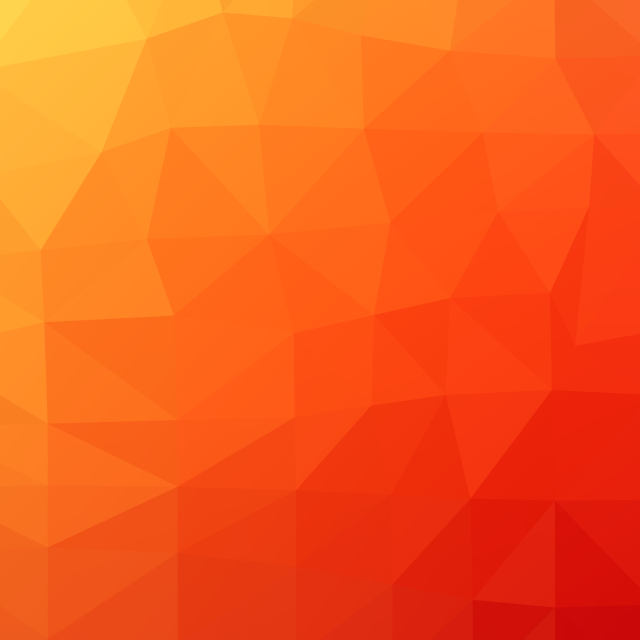
Reproduce this background procedurally as a WebGL 1 fragment shader.

```glsl
precision highp float;
// Low-poly mesh of flat facets running from gold (top left) to deep red (bottom right).
// A lattice is bent by layered sines and a few broad drifts, each cell is cut along its
// shorter diagonal, and every triangle takes its tone from a smooth 3x3 colour sheet.

uniform vec2 u_resolution;

// Lattice, measured from the top left corner
const vec2 LATTICE_ORIGIN = vec2(0.078, 0.059);
const vec2 LATTICE_PITCH = vec2(0.163, 0.143);

// Bending of the lattice
const float SLIDE_AMOUNT = 0.046;
const float SLIDE_BIAS = 0.013;
const float LIFT_AMOUNT = 0.052;
const float LIFT_BIAS = 0.016;
const float WAVE_STEP = 0.9;
const float CREST_COLUMN = 2.15;
const float CREST_BULGE = 2.15;
const float BULGE_ROW = 1.4;

// Broad drifts of the lattice, as shifts on the canvas
const vec2 CORNER_SWEEP = vec2(0.17, 0.0);
const vec2 CORNER_SAG = vec2(0.0, 0.11);
const vec2 TOP_DRIFT = vec2(-0.07, 0.0);
const vec2 CENTRE_DRIFT = vec2(-0.07, 0.0);
const vec2 LEFT_RISE = vec2(0.0, -0.08);
const vec2 RIGHT_NOTCH = vec2(-0.125, 0.083);

// Facet shading
const float INNER_GRADIENT = 0.22;
const vec3 FACET_TINT = vec3(0.016, 0.030, 0.014);

// Colour sheet
const vec3 GOLD = vec3(1.00, 0.84, 0.31);
const vec3 AMBER = vec3(1.00, 0.60, 0.17);
const vec3 CORAL = vec3(0.98, 0.40, 0.16);
const vec3 APRICOT = vec3(1.00, 0.58, 0.165);
const vec3 ORANGE = vec3(1.00, 0.335, 0.08);
const vec3 SCARLET = vec3(0.96, 0.19, 0.06);
const vec3 RUST = vec3(0.93, 0.35, 0.12);
const vec3 BRICK = vec3(0.87, 0.18, 0.07);
const vec3 CRIMSON = vec3(0.78, 0.01, 0.03);

float hash(vec2 p) {
  return fract(sin(dot(p, vec2(127.1, 311.7))) * 43758.5);
}

float cross2(vec2 a, vec2 b) {
  return a.x * b.y - a.y * b.x;
}

// Quadratic curve through three colours at t = 0, 0.5 and 1
vec3 curve(vec3 a, vec3 b, vec3 c, float t) {
  return a * (1.0 - t) * (1.0 - 2.0 * t)
       + b * 4.0 * t * (1.0 - t)
       + c * t * (2.0 * t - 1.0);
}

vec3 colourSheet(vec2 p) {
  p = clamp(p, 0.0, 1.0);
  vec3 top = curve(GOLD, AMBER, CORAL, p.x);
  vec3 middle = curve(APRICOT, ORANGE, SCARLET, p.x);
  vec3 bottom = curve(RUST, BRICK, CRIMSON, p.x);
  return curve(top, middle, bottom, p.y);
}

// Soft bell around a lattice position
float bell(vec2 id, vec2 centre, float reach) {
  vec2 offset = (id - centre) / reach;
  return exp(-dot(offset, offset));
}

// Bent position of a lattice point
vec2 latticePoint(vec2 id) {
  float rowOffset = id.y - BULGE_ROW;
  float crest = CREST_COLUMN + CREST_BULGE * exp(-rowOffset * rowOffset);
  float slide = SLIDE_BIAS + SLIDE_AMOUNT * cos(WAVE_STEP * (id.x - crest));
  float lift = cos(WAVE_STEP * (id.y - 3.0))
             * (LIFT_BIAS + LIFT_AMOUNT * cos(0.6 * id.x));
  vec2 drift = CORNER_SWEEP * bell(id, vec2(0.0, 0.2), 1.2)
             + CORNER_SAG * bell(id, vec2(-1.0, 0.3), 1.4)
             + TOP_DRIFT * bell(id, vec2(3.4, 0.3), 1.1)
             + CENTRE_DRIFT * bell(id, vec2(3.6, 3.5), 0.9)
             + LEFT_RISE * bell(id, vec2(0.5, 3.0), 0.8)
             + RIGHT_NOTCH * bell(id, vec2(6.0, 3.0), 0.6);
  return LATTICE_ORIGIN + LATTICE_PITCH * id + vec2(slide, lift) + drift;
}

// Distance to the line a-b, positive on the inner side
float edgeDistance(vec2 p, vec2 a, vec2 b) {
  return cross2(b - a, p - a) / length(b - a);
}

// Facet colour weighted by its smoothed coverage, with the weight in alpha
vec4 facet(vec2 p, vec2 a, vec2 b, vec2 c, vec2 seed, float pixel) {
  float inside = min(edgeDistance(p, a, b),
                 min(edgeDistance(p, b, c), edgeDistance(p, c, a)));
  vec3 colour = colourSheet(mix((a + b + c) / 3.0, p, INNER_GRADIENT));
  colour += FACET_TINT * (2.0 * hash(seed) - 1.0);
  return vec4(clamp(colour, 0.0, 1.0), 1.0) * clamp(0.5 + inside / pixel, 0.0, 1.0);
}

void main() {
  vec2 p = gl_FragCoord.xy / u_resolution;
  p.y = 1.0 - p.y;
  float pixel = 1.0 / min(u_resolution.x, u_resolution.y);
  vec2 home = floor((p - LATTICE_ORIGIN) / LATTICE_PITCH);
  vec4 total = vec4(colourSheet(p), 1.0) * 0.001;
  // Gather the facets of the surrounding cells
  for (int k = 0; k < 9; k++) {
    vec2 id = home + vec2(mod(float(k), 3.0), floor(float(k) / 3.0)) - 1.0;
    vec2 a = latticePoint(id), b = latticePoint(id + vec2(1.0, 0.0));
    vec2 c = latticePoint(id + 1.0), d = latticePoint(id + vec2(0.0, 1.0));
    bool cutAC = distance(a, c) < distance(b, d);
    total += facet(p, a, b, cutAC ? c : d, id, pixel);
    total += facet(p, cutAC ? a : b, c, d, id + 0.37, pixel);
  }
  gl_FragColor = vec4(total.rgb / total.a, 1.0);
}
```
